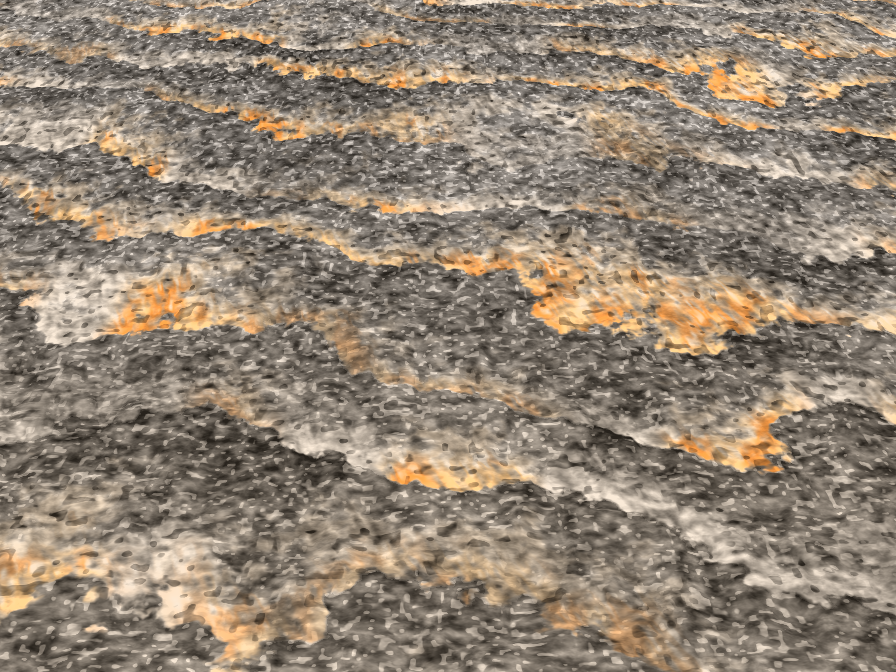
Write a WebGL 2 fragment shader that draws this texture.

```glsl
#version 300 es
precision highp float;
// Shallow mineral terraces seen at a slant: dark rippled pools behind pale,
// rust-stained rims. Rims are contour bands of a warped height field on a
// perspective ground plane; layered value noise gives ripples and crust.

uniform vec2 u_resolution;
out vec4 fragColor;

float hash(vec2 p) {
  vec3 q = fract(p.xyx * 0.1031);
  q += dot(q, q.yzx + 33.33);
  return fract((q.x + q.y) * q.z);
}

float noise(vec2 p) {
  vec2 cell = floor(p), f = fract(p);
  f = f * f * (3.0 - 2.0 * f);
  return mix(mix(hash(cell), hash(cell + vec2(1, 0)), f.x),
             mix(hash(cell + vec2(0, 1)), hash(cell + vec2(1, 1)), f.x), f.y);
}

float fbm(vec2 p) {
  float sum = 0.0, amp = 0.533;
  for (int i = 0; i < 4; i++) {
    sum += amp * noise(p);
    p = mat2(1.8, 0.6, -0.6, 1.8) * p + 17.3;
    amp *= 0.5;
  }
  return sum;
}

void main() {
  vec2 p = gl_FragCoord.xy / u_resolution.y;
  p.x -= 0.5 * u_resolution.x / u_resolution.y;

  // Ground plane for the terraces, and an even-grained surface for detail
  float depth = 1.0 / (1.6 - p.y);
  vec2 ground = vec2(p.x * depth, depth);
  vec2 surface = vec2(ground.x, log(depth));

  // Fine textures: flat ripples, small glints and slanted crust streaks
  vec2 bend = 0.014 * vec2(fbm(surface * 26.0), fbm(surface * 26.0 + 40.0));
  vec2 wavy = surface + bend;
  float ripple = fbm(wavy * vec2(72, 150));
  float glint = smoothstep(0.64, 0.82, noise(wavy * vec2(150, 270) + 71.0));
  float crust = fbm(wavy * vec2(42, 66) + 9.0);
  float streak = noise(vec2(wavy.x * 150.0 + wavy.y * 95.0, wavy.y * 60.0 - wavy.x * 18.0));

  // Warped height; each whole step is the foot of one terrace
  float height = ground.y * 8.0 + ground.x * 1.3
               + 2.2 * fbm(ground * vec2(3.4, 6.0) + 5.0)
               + 0.3 * (crust - 0.5);
  float level = floor(height), rise = fract(height);

  // Rim: sharp foot, stained face, pale crest fading into the pool above
  float foot = smoothstep(0.0, 0.05, rise);
  float strength = smoothstep(0.15, 0.5, noise(ground * vec2(4, 6) + level * 7.7));
  float rim = foot * (1.0 - smoothstep(0.24, 0.62, rise + 0.6 * (crust - 0.5)));
  rim *= mix(0.5, 1.0, strength);
  float face = foot * (1.0 - smoothstep(0.12, 0.34, rise + 0.25 * (streak - 0.5)));
  float patches = smoothstep(0.28, 0.6, noise(vec2(ground.x * 7.0 + level * 13.7, level * 5.3)));
  float stain = face * patches * mix(0.5, 1.0, strength)
              * smoothstep(0.2, 0.65, 0.5 * streak + 0.6 * crust);

  // Brightness of water and of mineral crust
  float broad = fbm(ground * vec2(5, 10) + 23.0) - 0.5;
  float pool = 0.26 + 1.05 * (ripple - 0.5) + 0.38 * glint + 0.55 * broad + 0.06 * p.y;
  float stone = 0.76 + 0.9 * (crust - 0.5) + 0.42 * (streak - 0.5)
              + 0.9 * (ripple - 0.5) + 0.3 * broad;
  float pits = smoothstep(0.7, 0.82, noise(wavy * vec2(85, 150) + 130.0));
  stone -= 0.42 * pits;
  float value = mix(pool, stone, rim);
  value += 0.12 * face * strength;
  value -= 0.14 * smoothstep(0.88, 1.0, rise) * strength;
  value = clamp(value, -0.14, 1.08);

  // Warm greys, cooler far water, then ochre to rust on the faces
  vec3 color = mix(vec3(0.25, 0.225, 0.195), vec3(0.93, 0.87, 0.80), value);
  color *= mix(vec3(1), vec3(0.97, 1.0, 1.05), (1.0 - rim) * smoothstep(0.2, 0.9, p.y));
  vec3 ochre = mix(vec3(1.08, 0.94, 0.72), vec3(1.08, 0.74, 0.38),
                   smoothstep(0.35, 0.75, noise(wavy * vec2(45, 34) + 55.0)));
  color *= mix(vec3(1), ochre, stain);
  color *= mix(vec3(1), vec3(1.02, 0.97, 0.89), rim * patches * 0.6);

  fragColor = vec4(clamp(color, 0.0, 1.0), 1.0);
}
```
